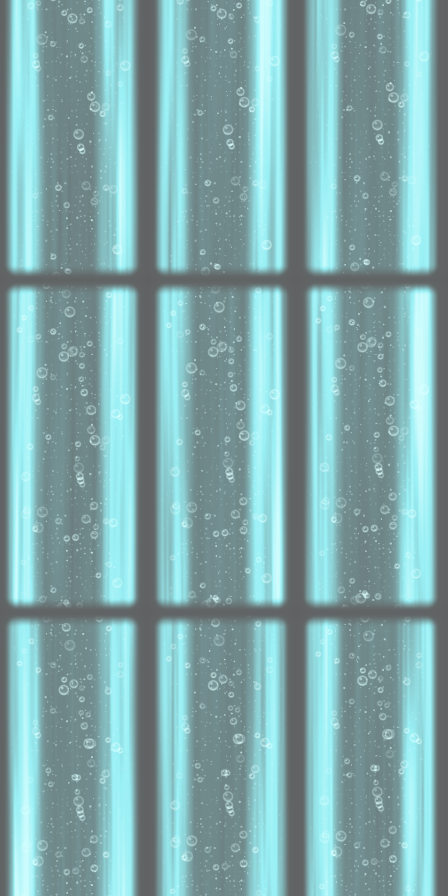
This background is drawn by a Shadertoy shader. Its source:

```glsl
const float ROW_PITCH = 2.226;             // tube spacing, in column widths
const vec2 TUBE_HALF = vec2(0.425, 1.065);
const vec3 GREY = vec3(0.375, 0.378, 0.38);
const vec3 CYAN = vec3(0.60, 0.94, 0.96);
const vec3 PALE = vec3(0.86, 1.0, 1.0);

float hash(vec2 p) {
    vec3 q = fract(vec3(p.xyx) * 0.1031);
    q += dot(q, q.yzx + 33.33);
    return fract((q.x + q.y) * q.z);
}

float noise(vec2 p) {
    vec2 i = floor(p), f = fract(p);
    f = f * f * (3.0 - 2.0 * f);
    float low = mix(hash(i), hash(i + vec2(1, 0)), f.x);
    float high = mix(hash(i + vec2(0, 1)), hash(i + vec2(1, 1)), f.x);
    return mix(low, high, f.y);
}

float roundBox(vec2 p, vec2 halfSize, float radius) {
    vec2 d = abs(p) - halfSize + radius;
    return length(max(d, 0.0)) + min(max(d.x, d.y), 0.0) - radius;
}

// Long vertical fibres of light, in three widths
float streaks(vec2 p, float seed) {
    p.x += 0.012 * p.y * (seed - 0.5);
    vec2 shift = vec2(seed * 91.0 + 20.0, seed * 37.0 + 20.0);
    return 0.45 * noise(p * vec2(13.0, 0.6) + shift)
         + 0.35 * noise(p * vec2(29.0, 0.8) + shift * 2.0)
         + 0.20 * noise(p * vec2(62.0, 1.1) + shift * 3.0);
}

// Thin rim, lit lower crescent and a small glint
float bubble(vec2 p, float radius, float pixel) {
    float d = length(p);
    float rim = 1.0 - smoothstep(0.0, 0.007 + pixel * 0.5, abs(d - radius));
    float inside = 1.0 - smoothstep(radius - pixel, radius + pixel, d);
    float crescent = inside * smoothstep(0.1, 1.0, -p.y / radius);
    float glint = 1.0 - smoothstep(0.1, 0.45, length(p / radius - vec2(-0.35, 0.4)));
    return 0.55 * rim + 0.4 * crescent + 0.6 * glint + 0.1 * inside;
}

// Shared scatter that climbs from column to column and thins out upward
float bubbles(vec2 p, vec2 tube, float pixel) {
    float sum = 0.0;
    float density = tube.y > 1.5 ? 0.6 : 0.92;
    for (int i = 0; i < 76; i++) {
        float id = float(i) + 1.0;
        float x = (hash(vec2(id, 3.0)) + hash(vec2(id, 11.0)) - 1.0) * 0.43;
        float y = hash(vec2(id, 23.0)) + 0.014 * tube.x + 0.003 * tube.y;
        vec2 center = vec2(x, (fract(y) - 0.5) * ROW_PITCH);
        float size = hash(vec2(id, 31.0));
        float shown = step(hash(vec2(id, 41.0 + tube.y)), density);
        float strength = mix(0.35, 1.0, hash(vec2(id, 53.0 + tube.y)));
        float radius = mix(0.014, 0.033, size * size);
        sum += shown * strength * bubble(p - center, radius, pixel);
    }
    return min(sum, 1.0);
}

// Fine specks, one per grid square at most
float specks(vec2 p, float squares, float pixel) {
    vec2 g = p * squares + 80.0;
    vec2 id = floor(g);
    vec2 center = 0.25 + 0.5 * vec2(hash(id + 5.0), hash(id + 17.0));
    float radius = mix(0.003, 0.008, hash(id + 29.0));
    float d = length(fract(g) - center) / squares;
    float dot1 = 1.0 - smoothstep(radius - pixel * 0.5, radius + pixel * 0.5, d);
    return dot1 * step(0.62, hash(id + 43.0)) * hash(id + 61.0);
}

void mainImage(out vec4 fragColor, in vec2 fragCoord) {
    float pixel = 3.0 / iResolution.x;
    vec2 grid = fragCoord * pixel + vec2(0.016, 0.327);
    grid.y /= ROW_PITCH;
    vec2 tube = floor(grid);
    vec2 p = (fract(grid) - 0.5) * vec2(1.0, ROW_PITCH);

    // Soft-edged tube with bright sides and a dim core
    float edge = roundBox(p, TUBE_HALF, 0.06);
    float body = 1.0 - smoothstep(-0.055, 0.035, edge);
    float halo = 0.07 * exp(-max(edge, 0.0) * 22.0);
    float fibre = streaks(p, hash(tube + 7.0));
    float side = smoothstep(0.15, 0.29, abs(p.x + 0.015));
    float core = 0.12 + 0.2 * fibre;
    float light = body * (core + side * (0.2 + 1.1 * fibre)) + halo;

    vec3 color = mix(GREY, CYAN, min(light, 1.0));
    color = mix(color, PALE, 0.8 * smoothstep(0.98, 1.4, light));

    // Bubbles and specks float over the glow
    float dust = specks(p + tube.x * vec2(0.0, -0.031), 19.0, pixel)
               + 0.6 * specks(p + 3.7, 31.0, pixel);
    dust *= 1.0 - 0.8 * smoothstep(0.15, 0.42, abs(p.x));
    float foam = bubbles(p, tube, pixel) + 0.7 * dust;
    color = mix(color, PALE, min(foam, 1.0) * 0.85 * body);

    fragColor = vec4(color, 1.0);
}
```
